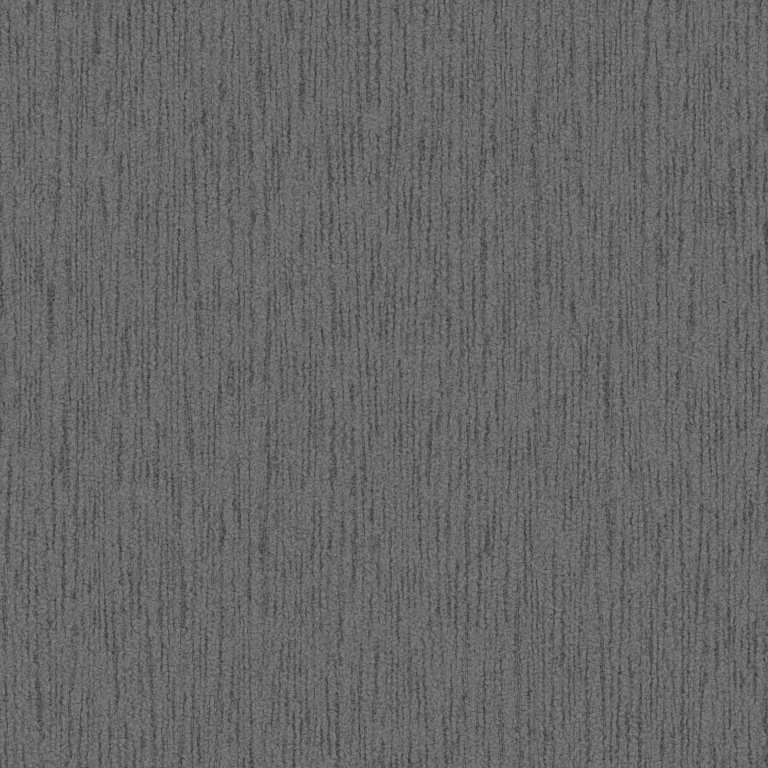
This texture is drawn by a WebGL 2 fragment shader. Its source:

```glsl
#version 300 es
precision highp float;

uniform vec2 u_resolution;
out vec4 fragColor;

// Unit gradient with a hashed direction for each lattice corner
vec2 cornerGradient(vec2 corner) {
    uvec2 h = uvec2(ivec2(corner)) * 1664525u + 12345u;
    h.x += h.y * 73021u;
    h.y += h.x * 92821u;
    h ^= h >> 16u;
    h.x += h.y * 73021u;
    h.x ^= h.x >> 15u;
    float angle = float(h.x & 65535u) / 65536.0 * 6.28319;
    return vec2(cos(angle), sin(angle));
}

float gradientNoise(vec2 p) {
    vec2 cell = floor(p);
    vec2 f = p - cell;
    vec2 blend = f * f * f * (f * (f * 6.0 - 15.0) + 10.0);
    float a = dot(cornerGradient(cell), f);
    float b = dot(cornerGradient(cell + vec2(1, 0)), f - vec2(1, 0));
    float c = dot(cornerGradient(cell + vec2(0, 1)), f - vec2(0, 1));
    float d = dot(cornerGradient(cell + vec2(1, 1)), f - vec2(1, 1));
    return mix(mix(a, b, blend.x), mix(c, d, blend.x), blend.y);
}

mat2 rotation(float angle) {
    float c = cos(angle), s = sin(angle);
    return mat2(c, s, -s, c);
}

void main() {
    vec2 uv = gl_FragCoord.xy / u_resolution;

    // Fine pebbled grain, turned off the axes so that no grid shows
    float grain = gradientNoise(rotation(0.6) * uv * 225.0)
                + 0.9 * gradientNoise(rotation(1.1) * uv * 335.0 + 37.0);

    // Thin curled cracks around the pebbles
    float pebbles = gradientNoise(rotation(0.35) * uv * 150.0 + 19.0);
    float crack = 1.0 - smoothstep(0.02, 0.16, abs(pebbles));

    // Ragged fibre edges; each fibre is shifted along its length
    vec2 fibre = uv;
    fibre.x += 0.003 * gradientNoise(uv * vec2(80.0, 110.0) + 11.0);
    fibre.y += 0.3 * gradientNoise(vec2(uv.x * 45.0, 0.5));

    // Nearly even rows of fibres, drifting slowly in spacing
    float drift = 2.0 * gradientNoise(uv * vec2(27.0, 1.5) + 71.0);
    float rows = cos(6.28319 * (fibre.x * 97.0 + drift));

    // Dark broken gaps between flat pale fibres
    float gaps = 0.27 * rows
               + 0.5 * gradientNoise(fibre * vec2(147.0, 11.0))
               + 0.6 * gradientNoise(fibre * vec2(213.0, 35.0) + 53.0);
    float furrow = smoothstep(-0.15, 0.55, gaps);

    // Deep parts darken faster than raised parts brighten
    float depth = 0.7 * (furrow - 0.33) - 0.55 * grain + 0.42 * (crack - 0.29);
    float shade = 0.4 - 0.147 * depth - 0.025 * depth * depth;
    fragColor = vec4(vec3(shade), 1.0);
}
```
